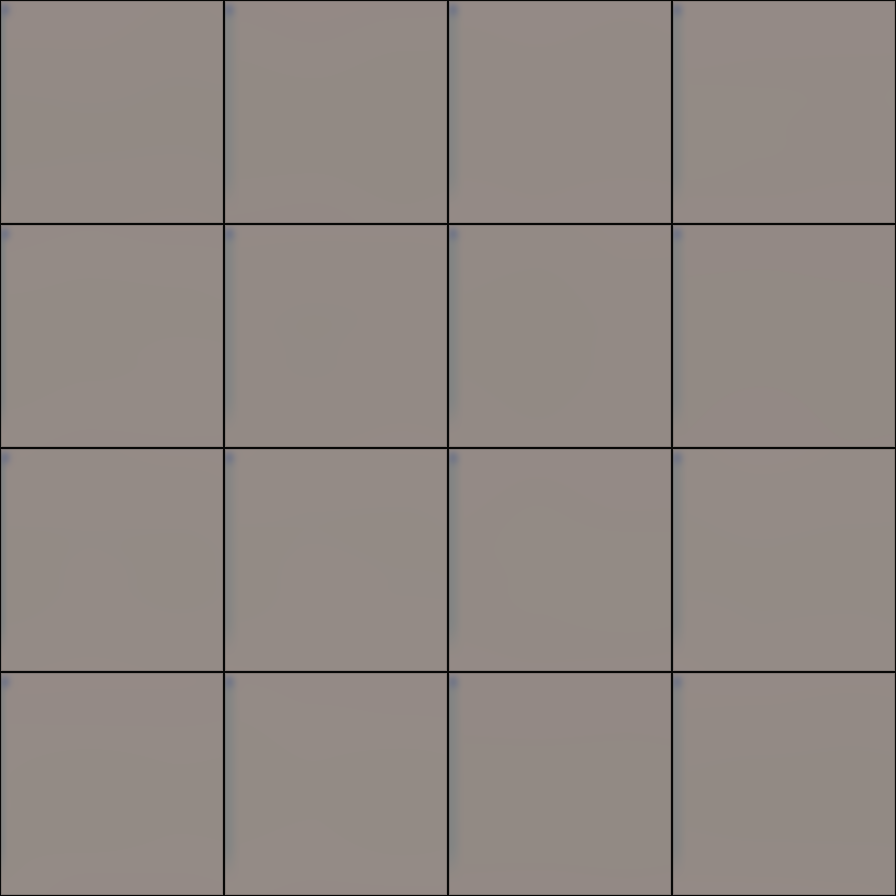
Reproduce this pattern procedurally as a Shadertoy shader.

```glsl
// Four by four grid of warm grey tiles with thin black joints and bluish edge stains.

// Sine-free hash of a lattice point
float hash(vec2 p) {
    vec3 q = fract(vec3(p.xyx) * 0.1031);
    q += dot(q, q.yzx + 33.33);
    return fract((q.x + q.y) * q.z);
}

float valueNoise(vec2 p) {
    vec2 cell = floor(p), f = fract(p);
    f = f * f * (3.0 - 2.0 * f);
    return mix(mix(hash(cell), hash(cell + vec2(1, 0)), f.x),
               mix(hash(cell + vec2(0, 1)), hash(cell + vec2(1, 1)), f.x), f.y);
}

// Glaze of one tile; uv runs from 0 to 1 with the origin at the lower left
vec3 tileColor(vec2 uv, vec2 id) {
    // Soft drift between olive and rosy grey
    float rosy = 0.3 + 0.5 * smoothstep(0.1, 1.0, abs(uv.y - 0.45) * 1.6)
               + 0.35 * (valueNoise(uv * 2.5 + id * 7.0) - 0.5);
    vec3 color = mix(vec3(0.572, 0.543, 0.518), vec3(0.583, 0.541, 0.527), rosy);
    color += 0.006 * (hash(id + 11.0) - 0.5);

    // Cool stain down the left edge, fading out at both corners
    float reach = id.x < 0.5 ? 0.04 : 0.075;
    float strip = (1.0 - smoothstep(0.01, reach, uv.x))
                * smoothstep(0.05, 0.24, uv.y) * (1.0 - smoothstep(0.93, 1.0, uv.y));
    color = mix(color, vec3(0.51, 0.518, 0.515), strip * (0.8 + 0.2 * hash(id)));

    // Blue smudge in the upper left corner
    vec2 offset = (uv - vec2(0.022, 0.956)) / vec2(0.026, 0.03);
    return mix(color, vec3(0.43, 0.45, 0.53), 0.75 * exp(-dot(offset, offset)));
}

void mainImage(out vec4 fragColor, in vec2 fragCoord) {
    vec2 p = 4.0 * fragCoord / iResolution.y;
    float pixel = 4.0 / iResolution.y;
    vec2 uv = fract(p);
    vec3 color = tileColor(uv, floor(p));

    // Black joints centred on the tile borders
    vec2 edge = min(uv, 1.0 - uv);
    float joint = 1.0 - smoothstep(-0.75, 0.75, (min(edge.x, edge.y) - 0.0048) / pixel);
    fragColor = vec4(mix(color, vec3(0.01), joint), 1.0);
}
```
